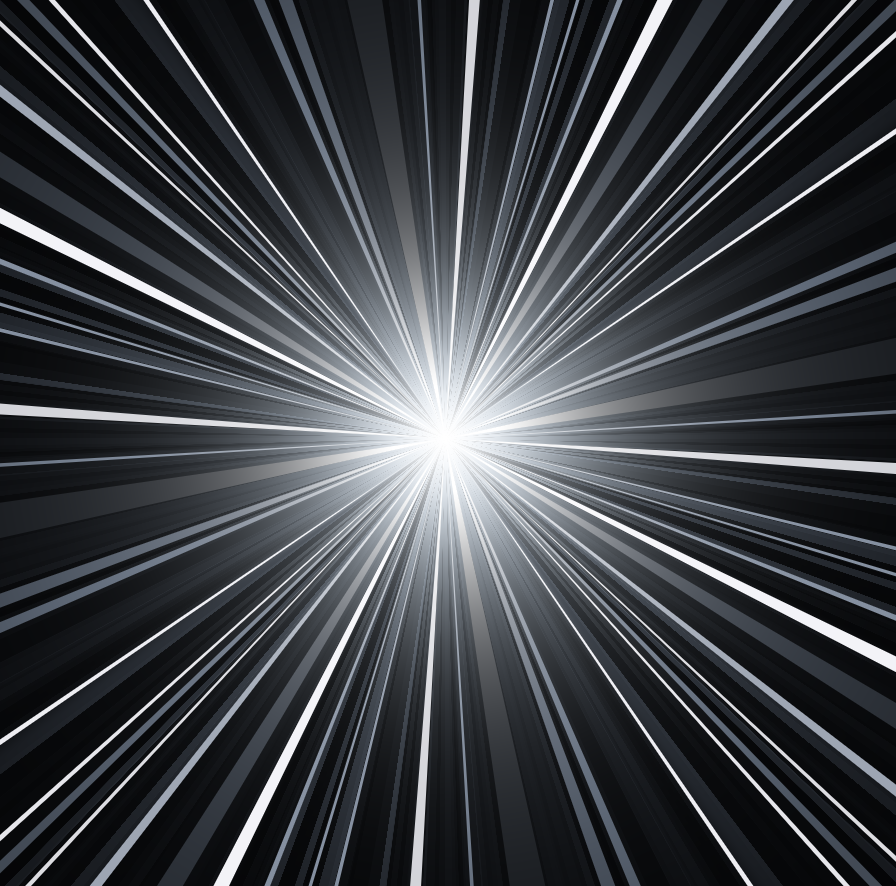
Write a Shadertoy shader that draws this background.

```glsl
// Ray: centre angle and half width in degrees, brightness.
// The fan of rays repeats every quarter turn.
const vec3 RAYS[15] = vec3[15](
    vec3(3.4, 0.23, 0.58), vec3(10.4, 2.2, 0.15), vec3(20.0, 0.8, 0.42),
    vec3(23.0, 0.6, 0.50), vec3(34.3, 0.25, 0.95), vec3(41.9, 0.23, 0.92),
    vec3(43.9, 0.42, 0.50), vec3(47.0, 0.2, 0.88), vec3(52.0, 0.48, 0.70),
    vec3(58.4, 1.2, 0.28), vec3(63.4, 0.8, 0.97), vec3(68.3, 0.32, 0.62),
    vec3(73.2, 0.2, 0.62), vec3(76.3, 0.23, 0.62), vec3(86.2, 0.7, 0.85));

float hash(float n) {
    return fract(sin(n * 12.9898 + 4.137) * 43758.5453);
}

// Random flat angular bands with softened borders, periodic over 90 degrees
float bands(float angle, float count, float blur) {
    float x = angle / 90.0 * count;
    float cell = floor(x);
    float edge = clamp(blur * count / 90.0, 0.04, 1.0);
    float here = hash(mod(cell, count) + count * 3.0);
    float next = hash(mod(cell + 1.0, count) + count * 3.0);
    return mix(here, next, smoothstep(1.0 - edge, 1.0, fract(x)));
}

// Smooth weight of the angular interval from start to end
float sector(float angle, float start, float end) {
    return smoothstep(start, start + 2.0, angle) * (1.0 - smoothstep(end - 2.0, end, angle));
}

void mainImage(out vec4 fragColor, in vec2 fragCoord) {
    vec2 p = (fragCoord - vec2(0.497, 0.505) * iResolution.xy) / iResolution.y;
    float r = max(length(p), 1e-4);
    float angle = mod(degrees(atan(p.y, p.x)), 90.0);
    float blur = degrees(1.0 / (iResolution.y * r));
    float glow = exp(-pow(r / 0.205, 1.6));
    float fade = smoothstep(0.3, 0.72, r);

    // Dim background wedges and dense fine streaks
    float dense = max(sector(angle, 34.0, 53.0), sector(angle, 63.0, 86.0));
    float broad = bands(angle, 37.0, blur);
    float fine = bands(angle, 131.0, blur);
    float dark = max(dense * smoothstep(0.35, 0.8, broad),
                     0.6 * smoothstep(0.75, 0.95, fine));
    vec3 steel = vec3(0.78, 0.87, 1.0);
    vec3 color = vec3(0.018, 0.021, 0.027)
               + steel * 0.09 * broad * (1.0 - dark) * (1.0 - 0.6 * fade);
    float streak = smoothstep(0.7, 0.85, bands(angle, 97.0, blur));
    color += steel * streak * mix(0.035, 0.17, dense) * (1.0 - 0.5 * fade);
    color = mix(color, vec3(0.86, 0.91, 0.96), glow * (1.0 - 0.42 * dark));

    // Crisp main rays
    for (int i = 0; i < 15; i++) {
        vec3 ray = RAYS[i];
        float d = abs(mod(angle - ray.x + 45.0, 90.0) - 45.0);
        float cover = clamp((ray.y - d) / blur + 0.5, 0.0, 1.0)
                    * min(1.0, 2.0 * ray.y / blur);
        float bright = ray.z * (1.0 - 0.35 * fade * step(ray.z, 0.6));
        vec3 tint = mix(steel, vec3(0.98, 0.98, 1.0), smoothstep(0.5, 0.9, ray.z));
        vec3 lit = mix(tint * bright, vec3(1.0), min(glow * 1.15, 1.0));
        color = mix(color, max(color, lit), cover);
    }

    // White core
    color = mix(color, vec3(1.0), exp(-pow(r / 0.075, 1.5)));
    fragColor = vec4(color, 1.0);
}
```
